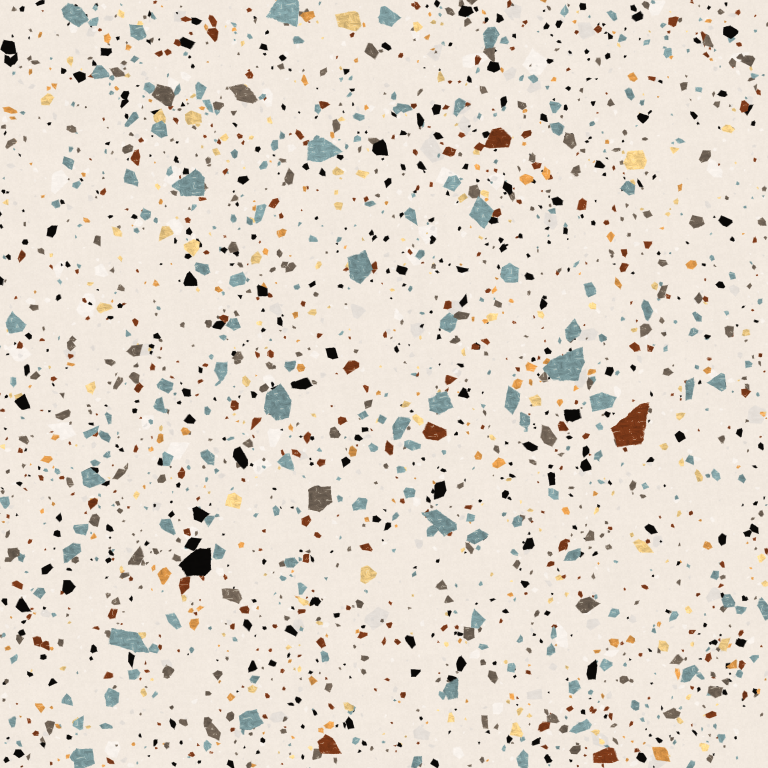
Write a WebGL 1 fragment shader that draws this texture.

```glsl
precision highp float;
// Terrazzo: angular stone chips scattered over a warm cream ground.
// Each layer is a jittered grid of random convex polygons, from pale ghosts
// and fine crumbs up to large chips, tinted by mottled layered sines.
uniform vec2 u_resolution;

float hash(vec2 p) {
  vec3 q = fract(vec3(p.xyx) * 0.1031);
  q += dot(q, q.yzx + 33.33);
  return fract((q.x + q.y) * q.z);
}

vec2 hash2(vec2 p) {
  return vec2(hash(p), hash(p + 71.7));
}

// Warped layered sines, roughly -1 to 1.
float mottle(vec2 p) {
  float sum = 0.0, amp = 0.6;
  for (int i = 0; i < 4; i++) {
    p = mat2(0.8, 0.6, -0.6, 0.8) * p * 1.8 + 1.7;
    p += 0.7 * sin(p.yx * 1.3);
    sum += amp * sin(p.x) * sin(p.y + 0.8);
    amp *= 0.65;
  }
  return sum;
}

// Signed distance to a stretched, irregular convex polygon.
float chipDistance(vec2 p, float radius, vec2 id) {
  float turn = 6.2832 * hash(id + 3.1);
  float c = cos(turn), s = sin(turn);
  p = mat2(c, s, -s, c) * p;
  p.x *= mix(0.62, 1.0, hash(id + 5.3));
  float d = -1.0;
  for (int k = 0; k < 6; k++) {
    vec2 r = hash2(id + 11.3 * float(k) + 7.9);
    float a = (float(k) + 0.8 * r.x) * 1.0472;
    d = max(d, dot(p, vec2(cos(a), sin(a))) - radius * mix(0.5, 1.1, r.y));
  }
  return d;
}

// Large chips are mostly blue; crumbs are mostly dark, rust and orange.
vec3 chipColor(float pick, float radius) {
  float big = smoothstep(0.004, 0.013, radius);
  vec3 blue = vec3(0.49, 0.60, 0.61), taupe = vec3(0.43, 0.38, 0.33);
  vec3 black = vec3(0.04, 0.035, 0.03), rust = vec3(0.47, 0.22, 0.10);
  vec3 orange = vec3(0.87, 0.60, 0.30), yellow = vec3(0.94, 0.80, 0.53);
  pick -= mix(0.18, 0.58, big);
  if (pick < 0.0) return blue;
  pick -= mix(0.22, 0.19, big);
  if (pick < 0.0) return taupe;
  pick -= mix(0.24, 0.06, big);
  if (pick < 0.0) return black;
  pick -= mix(0.17, 0.06, big);
  if (pick < 0.0) return rust;
  pick -= mix(0.10, 0.01, big);
  return pick < 0.0 ? orange : yellow;
}

// Paints one grid of chips; ghost = 1 makes them pale and translucent.
vec3 addChips(vec3 base, vec2 uv, float cells, vec2 radii, float density, float ghost) {
  float pixel = 1.0 / min(u_resolution.x, u_resolution.y);
  vec2 home = floor(uv * cells);
  float rough = 0.05 * mottle(uv * 110.0);
  for (int y = -1; y <= 1; y++) {
    for (int x = -1; x <= 1; x++) {
      vec2 cell = home + vec2(float(x), float(y));
      vec2 id = cell + cells * 3.7 + 19.0;
      float cluster = 1.0 + 0.6 * mottle(cell / cells * 6.0);
      if (hash(id) > density * cluster) continue;
      vec2 center = (cell + 0.5 + 0.8 * (hash2(id + 23.7) - 0.5)) / cells;
      float size = hash(id + 41.9);
      float radius = mix(radii.x, radii.y, size * size);
      float d = chipDistance(uv - center, radius, id) + rough * radius;
      float cover = smoothstep(0.75 * pixel, -0.75 * pixel, d);
      if (cover <= 0.0) continue;

      // Mottled body with pale mineral veins.
      float tone = hash(id + 57.1);
      vec3 stone = chipColor(hash(id + 63.3), radius);
      float grain = mottle((uv - center) * vec2(150.0, 230.0) + 40.0 * tone);
      stone *= 0.92 + 0.16 * tone + 0.14 * grain;
      float vein = smoothstep(0.45, 0.95, grain) * step(0.1, stone.r);
      stone = mix(stone, vec3(0.84, 0.82, 0.76), 0.45 * vein);
      vec3 pale = mix(vec3(0.87, 0.85, 0.83), vec3(0.99, 0.97, 0.95), step(0.45, tone));
      pale += 0.03 * grain;
      base = mix(base, mix(stone, pale, ghost), cover * mix(1.0, 0.65, ghost));
    }
  }
  return base;
}

void main() {
  vec2 uv = gl_FragCoord.xy / min(u_resolution.x, u_resolution.y);

  // Cream ground with faint clouds and powdery grain.
  vec3 color = vec3(0.95, 0.914, 0.873);
  color += 0.006 * mottle(uv * 25.0) + 0.007 * mottle(uv * 170.0);
  color += 0.014 * (hash(floor(uv * 512.0)) - 0.5);

  // Pale ghosts and white flecks.
  color = addChips(color, uv, 19.0, vec2(0.005, 0.015), 0.25, 1.0);
  color = addChips(color, uv, 61.0, vec2(0.001, 0.004), 0.28, 1.0);

  // Coloured chips, fine to coarse.
  color = addChips(color, uv, 83.0, vec2(0.0013, 0.0032), 0.20, 0.0);
  color = addChips(color, uv, 47.0, vec2(0.0030, 0.0065), 0.34, 0.0);
  color = addChips(color, uv, 27.0, vec2(0.0060, 0.0110), 0.34, 0.0);
  color = addChips(color, uv, 13.0, vec2(0.0110, 0.0210), 0.27, 0.0);

  gl_FragColor = vec4(clamp(color, 0.0, 1.0), 1.0);
}
```
